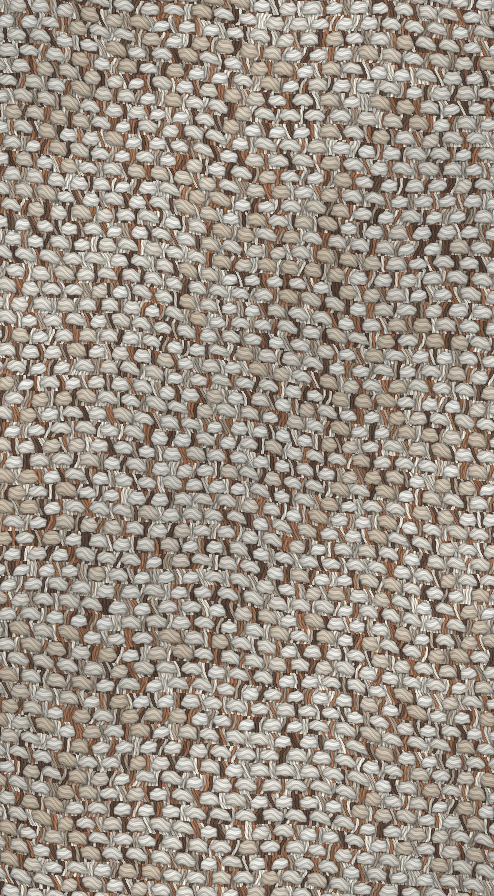
Give the GLSL for this texture, as a Shadertoy shader.

```glsl
const vec2 GRID = vec2(21.0, 58.0);   // knots across, rows down
const float ROW_HEIGHT = 0.657;       // row height in knot pitches
const float ROW_SLOPE = 0.14;         // rows fallen per knot to the right
const float TAU = 6.2831853;

const vec3 CREAM = vec3(0.89, 0.885, 0.86);
const vec3 STONE = vec3(0.79, 0.77, 0.725);
const vec3 BEIGE = vec3(0.75, 0.68, 0.59);
const vec3 RUST  = vec3(0.57, 0.41, 0.31);
const vec3 UMBER = vec3(0.36, 0.28, 0.235);
const vec3 TAUPE = vec3(0.62, 0.565, 0.505);

vec2 hash2(vec2 p) {
    vec3 a = fract(p.xyx * vec3(0.1031, 0.1030, 0.0973));
    a += dot(a, a.yzx + 33.33);
    return fract((a.xx + a.yz) * a.zy);
}

// Layered sines give the hand-made drift of the rows
vec2 warp(vec2 grid) {
    vec2 drift;
    drift.x = 0.22 * sin(grid.y * 0.13 + grid.x * 0.21)
            + 0.09 * sin(grid.y * 0.47 - grid.x * 0.30);
    drift.y = 0.26 * sin(grid.x * 0.33 + grid.y * 0.08)
            + 0.13 * sin(grid.x * 0.91 - grid.y * 0.17);
    return grid + drift + vec2(0.0, grid.x * ROW_SLOPE);
}

vec3 yarnColor(float pick) {
    vec3 c = mix(UMBER, RUST, step(0.22, pick));
    c = mix(c, TAUPE, step(0.45, pick));
    return mix(c, STONE, step(0.70, pick));
}

// Slanted legs of yarn that show between the knots
vec3 strands(vec2 grid) {
    float row = floor(grid.y);
    float lean = mix(-0.16, 0.16, mod(row, 2.0));
    float wobble = 0.05 * sin(grid.y * 4.1 + grid.x * 2.3);
    float across = (grid.x + lean * (grid.y - row - 0.5) + wobble) * 7.0;
    vec2 seed = hash2(vec2(floor(across), row));
    float side = fract(across) * 2.0 - 1.0;
    float roundness = sqrt(max(1.0 - side * side, 0.0));
    float twist = sin(across * 8.0 + grid.y * 13.0 + seed.y * TAU);
    vec3 color = yarnColor(seed.x) * (0.87 + 0.25 * seed.y);
    return color * (0.55 + 0.49 * roundness) * (1.0 + 0.13 * twist);
}

// Knot colour: two twisted plies with fine fibres
vec3 knotColor(vec2 d, vec2 seed, float age) {
    float phase = d.y * 27.0 + d.x * (seed.x - 0.4) * 20.0
                + 1.8 * sin(d.x * 9.0 + seed.y * TAU);
    float ply = 0.5 + 0.5 * sin(phase);
    float fibre = sin(phase * 2.7 + 1.5 * sin(d.x * 21.0 + seed.x * TAU));
    vec3 base = mix(CREAM, STONE, seed.y * 0.7);
    base = mix(base, BEIGE, smoothstep(0.60, 1.0, seed.x + age) * 0.75);
    return base * (0.83 + 0.17 * smoothstep(0.0, 0.6, ply) + 0.05 * fibre);
}

// Lays one arched knot and its shadow over the colour below
vec3 addKnot(vec3 below, vec2 d, vec2 seed, float age, float blur) {
    d.y += 0.50 * d.x * d.x - 0.025 + (seed.y - 0.5) * 0.35 * d.x;
    vec2 size = vec2(0.385, 0.265) * (0.86 + 0.28 * seed.yx);
    vec2 e = abs(d / size);
    float radius = pow(pow(e.x, 2.5) + pow(e.y, 2.5), 0.4);
    radius += 0.10 * sin(d.x * 17.0 + seed.x * TAU) * sin(d.y * 13.0 + seed.y * TAU);
    float dist = (radius - 1.0) * size.y;
    float shadow = mix(0.68, 1.0, smoothstep(-0.02, 0.08, dist));
    float dome = sqrt(max(1.0 - radius * radius, 0.0));
    float light = 0.68 + 0.35 * dome + 0.08 * clamp(d.y / size.y, -1.0, 1.0);
    vec3 color = knotColor(d, seed, age) * light;
    return mix(color, below * shadow, smoothstep(-blur, blur, dist));
}

void mainImage(out vec4 fragColor, in vec2 fragCoord) {
    vec2 uv = fragCoord / iResolution.xy;
    vec2 grid = warp(uv * GRID);
    float blur = 0.8 * GRID.x / iResolution.x;
    float age = 0.12 * sin(uv.x * 7.0 + uv.y * 5.0) + 0.09 * sin(uv.y * 17.0 - uv.x * 9.0);
    vec3 color = strands(grid);

    // Staggered knots, lower rows lying over upper ones
    for (int j = 1; j >= -1; j--) {
        float row = floor(grid.y) + float(j);
        float stagger = 0.5 * mod(row, 2.0);
        for (int i = -1; i <= 1; i++) {
            float column = floor(grid.x - stagger) + float(i);
            vec2 seed = hash2(vec2(column, row) + 71.0);
            vec2 jitter = (seed - 0.5) * vec2(0.16, 0.24);
            vec2 center = vec2(column + 0.5 + stagger, row + 0.5) + jitter;
            vec2 d = (grid - center) * vec2(1.0, ROW_HEIGHT);
            color = addKnot(color, d, seed, age, blur);
        }
    }

    // Broad soft variation in light
    color *= 1.0 + 0.05 * sin(uv.x * 5.0 - uv.y * 8.0);
    fragColor = vec4(clamp(color, 0.0, 1.0), 1.0);
}
```
